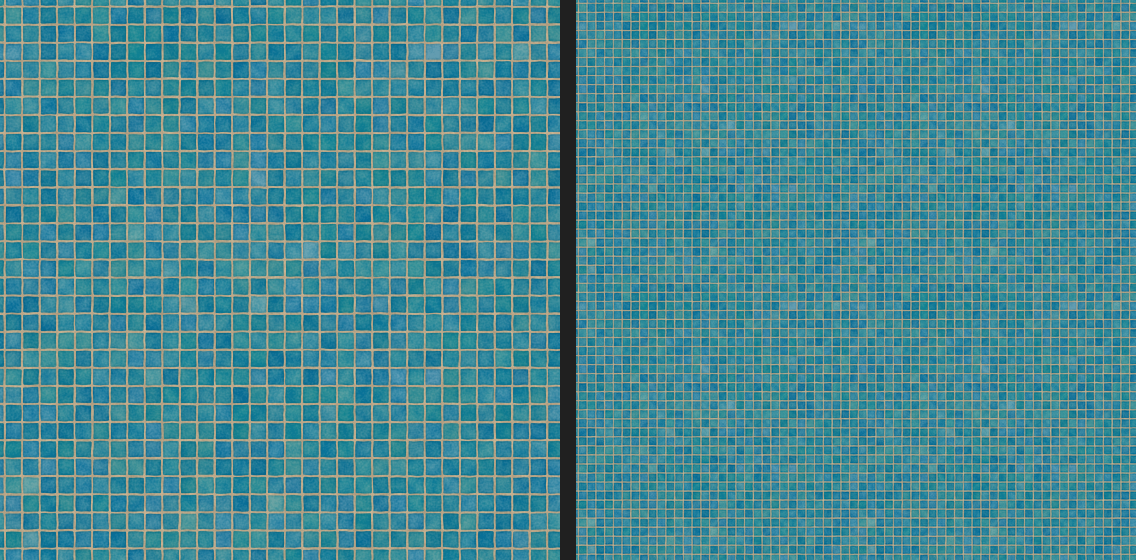
Left: one tile. Right: repeated 2 by 2.
A Shadertoy shader for this texture:

```glsl
// Glazed pool mosaic: 32 by 31 small teal and blue tiles in sandy grout.
// Rounded boxes on a wrapped grid, each with its own tint, size and offset;
// periodic gradient noise supplies the frosted glaze, speckle and wavy joints.

const vec2 GRID = vec2(32.0, 31.0);

// Three random values in 0..1 from a non-negative cell and a seed.
vec3 hash3(vec2 cell, float seed) {
    uvec3 v = uvec3(vec3(cell, seed)) * 1664525u + 1013904223u;
    v.x += v.y * v.z; v.y += v.z * v.x; v.z += v.x * v.y;
    v ^= v >> 16u;
    v.x += v.y * v.z; v.y += v.z * v.x; v.z += v.x * v.y;
    return vec3(v >> 8u) / 16777216.0;
}

// Dot product of a lattice gradient with the offset to the point.
float corner(vec2 cell, vec2 offset, float freq, float seed) {
    float angle = 6.28319 * hash3(mod(cell + 0.5, freq), seed).x;
    return dot(vec2(cos(angle), sin(angle)), offset);
}

// Gradient noise, about -0.7..0.7, repeating once per unit of uv.
float noise(vec2 uv, float freq, float seed) {
    vec2 p = uv * freq, i = floor(p), f = p - i;
    vec2 w = f * f * f * (f * (f * 6.0 - 15.0) + 10.0);
    vec2 e = vec2(1.0, 0.0);
    float low = mix(corner(i, f, freq, seed),
                    corner(i + e.xy, f - e.xy, freq, seed), w.x);
    float high = mix(corner(i + e.yx, f - e.yx, freq, seed),
                     corner(i + e.xx, f - e.xx, freq, seed), w.x);
    return mix(low, high, w.y);
}

float roundedBox(vec2 p, vec2 halfSize, float radius) {
    vec2 q = abs(p) - halfSize + radius;
    return length(max(q, 0.0)) + min(max(q.x, q.y), 0.0) - radius;
}

void mainImage(out vec4 fragColor, in vec2 fragCoord) {
    vec2 uv = fragCoord / iResolution.xy;

    // Grid with slightly wavy joints
    vec2 wobble = vec2(noise(uv, 70.0, 1.0), noise(uv, 70.0, 2.0));
    vec2 p = uv * GRID - vec2(0.27, 0.635) + 0.035 * wobble;
    vec2 id = mod(floor(p) + 0.5, GRID);
    vec3 tint = hash3(id, 3.0);
    vec3 fit = hash3(id, 4.0);

    // Tile outline with small differences in place and size
    vec2 local = fract(p) - 0.5 - 0.025 * (fit.xy - 0.5);
    float d = roundedBox(local, vec2(0.443 + 0.016 * (fit.z - 0.5)), 0.06);
    float aa = 0.6 * GRID.x / min(iResolution.x, iResolution.y);
    float tile = 1.0 - smoothstep(-aa, aa, d);

    // Clouds differ from tile to tile; the speckle is fine and even
    float cloud = noise(uv + fit.xy, 52.0, 5.0);
    float grain = noise(uv, 233.0, 6.0) + 0.6 * noise(uv, 331.0, 7.0);
    float inner = smoothstep(0.0, -0.16, d);

    // Frosted glaze over a blue to teal body, deeper near the rim
    float frost = 0.2 + 0.38 * (tint.y - 0.5) + 0.12 * inner
                + 0.3 * cloud + 0.26 * grain + 0.1 * noise(uv, 6.0, 8.0)
                + 0.35 * pow(tint.z, 22.0);
    vec3 body = mix(vec3(0.03, 0.43, 0.59), vec3(0.07, 0.51, 0.56),
                    clamp(tint.x + 0.4 * cloud, 0.0, 1.0));
    vec3 haze = mix(vec3(0.43, 0.64, 0.73), vec3(0.45, 0.65, 0.63), tint.x);
    vec3 glaze = mix(body, haze, clamp(frost, 0.0, 0.9));
    glaze *= 0.94 + 0.06 * inner + 0.05 * (fit.z - 0.5);

    // Sandy grout with uneven wear
    vec3 grout = vec3(0.73, 0.65, 0.53)
               * (1.0 + 0.12 * noise(uv, 40.0, 9.0) + 0.08 * grain);

    fragColor = vec4(mix(grout, glaze, tile), 1.0);
}
```
